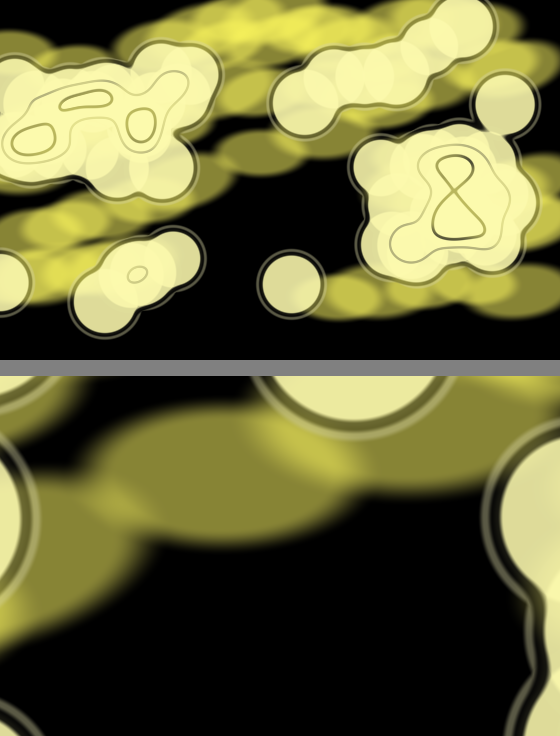
Top, the full canvas; bottom, a detail of the centre.
Reproduce this background procedurally as a WebGL 1 fragment shader.

```glsl
precision highp float;

uniform vec2 u_resolution;

const int MAX_SPOTS = 24;
const float RIM = 0.013;

struct Lens {
  float clear;   // light let through by the discs
  float halo;    // light let through by the outer rims
  float edge;    // smooth union distance
  float energy;  // summed falloff, used for inner contours
  vec2 slope;    // gradient of energy
};

float hash(float n) {
  return fract(sin(n * 12.9898) * 43758.5453);
}

vec2 hash2(float n) {
  return vec2(hash(n), hash(n + 37.7));
}

float smoothMin(float a, float b, float k) {
  float h = max(k - abs(a - b), 0.0) / k;
  return min(a, b) - h * h * k * 0.25;
}

float fill(float d, float blur) {
  return 1.0 - smoothstep(-blur, blur, d);
}

float stroke(float d, float width) {
  return 1.0 - smoothstep(width * 0.3, width, abs(d));
}

// Jittered position along the segment a-b
vec2 spot(float i, float count, vec2 a, vec2 b, vec2 spread, float seed) {
  vec2 jitter = hash2(seed + i * 1.37) * 2.0 - 1.0;
  return mix(a, b, i / max(count - 1.0, 1.0)) + jitter * spread;
}

// Light remaining after a band of soft tilted ellipses
float softBand(vec2 p, vec2 a, vec2 b, vec2 spread, float count, float seed) {
  float clear = 1.0;
  for (int n = 0; n < MAX_SPOTS; n++) {
    float i = float(n);
    if (i >= count) break;
    vec2 q = p - spot(i, count, a, b, spread, seed);
    float tilt = mix(-0.1, 0.35, hash(seed + i * 2.71));
    float c = cos(tilt), s = sin(tilt);
    q = vec2(c * q.x + s * q.y, c * q.y - s * q.x);
    float size = mix(0.9, 1.2, hash(seed + i * 3.19));
    float r = length(q / (vec2(0.135, 0.068) * size));
    clear *= 1.0 - 0.54 * (1.0 - smoothstep(0.76, 1.14, r));
  }
  return clear;
}

// Adds a cluster of translucent discs
void addDiscs(inout Lens lens, vec2 p, vec2 a, vec2 b, vec2 spread, float count, float seed) {
  for (int n = 0; n < MAX_SPOTS; n++) {
    float i = float(n);
    if (i >= count) break;
    vec2 q = p - spot(i, count, a, b, spread, seed);
    float radius = mix(0.092, 0.108, hash(seed + i * 4.53));
    float d = length(q) - radius;
    lens.clear *= 1.0 - 0.81 * fill(d + RIM, 0.003);
    lens.halo *= 1.0 - 0.42 * fill(d, 0.003);
    lens.edge = smoothMin(lens.edge, d + RIM, 0.025);
    float g = exp(-2.0 * dot(q, q) / (radius * radius));
    lens.energy += g;
    lens.slope -= 4.0 * g * q / (radius * radius);
  }
}

float contour(Lens lens, float level, float width) {
  return stroke((lens.energy - level) / max(length(lens.slope), 3.0), width);
}

void main() {
  vec2 p = gl_FragCoord.xy / u_resolution.y;

  // Blurred yellow backdrop
  float clear = softBand(p, vec2(0.45, 0.93), vec2(1.42, 0.87), vec2(0.04, 0.07), 15.0, 3.0);
  clear *= softBand(p, vec2(0.60, 0.76), vec2(1.15, 0.75), vec2(0.03, 0.03), 5.0, 11.0);
  clear *= softBand(p, vec2(0.73, 0.58), vec2(1.08, 0.70), vec2(0.01), 3.0, 17.0);
  clear *= softBand(p, vec2(0.04, 0.86), vec2(0.20, 0.82), vec2(0.01), 2.0, 23.0);
  clear *= softBand(p, vec2(0.02, 0.62), vec2(0.46, 0.62), vec2(0.03, 0.11), 10.0, 29.0);
  clear *= softBand(p, vec2(0.10, 0.37), vec2(0.50, 0.49), vec2(0.03, 0.03), 5.0, 31.0);
  clear *= softBand(p, vec2(0.06, 0.22), vec2(0.33, 0.25), vec2(0.02, 0.04), 4.0, 41.0);
  clear *= softBand(p, vec2(1.14, 0.48), vec2(1.50, 0.47), vec2(0.03, 0.11), 9.0, 47.0);
  clear *= softBand(p, vec2(0.95, 0.20), vec2(1.43, 0.22), vec2(0.02, 0.03), 5.0, 53.0);
  float glow = 1.0 - clear;
  vec3 backdrop = mix(vec3(0.98, 0.95, 0.42), vec3(0.98, 0.96, 0.36), glow) * glow;

  // Pale disc clusters
  Lens lens = Lens(1.0, 1.0, 1.0, 0.0, vec2(0.0));
  addDiscs(lens, p, vec2(0.02, 0.64), vec2(0.47, 0.66), vec2(0.03, 0.13), 20.0, 61.0);
  addDiscs(lens, p, vec2(0.45, 0.79), vec2(0.53, 0.80), vec2(0.01), 2.0, 67.0);
  addDiscs(lens, p, vec2(0.83, 0.71), vec2(1.30, 0.88), vec2(0.02, 0.05), 6.0, 71.0);
  addDiscs(lens, p, vec2(1.08, 0.42), vec2(1.40, 0.43), vec2(0.03, 0.14), 18.0, 79.0);
  addDiscs(lens, p, vec2(1.28, 0.58), vec2(1.40, 0.71), vec2(0.01), 2.0, 83.0);
  addDiscs(lens, p, vec2(0.28, 0.18), vec2(0.48, 0.29), vec2(0.02), 4.0, 89.0);
  addDiscs(lens, p, vec2(0.00, 0.215), vec2(0.81, 0.21), vec2(0.0), 2.0, 97.0);

  // Rims, bodies, then outlines
  float inside = fill(lens.edge, 0.003);
  float body = max(1.0 - lens.clear, 0.7 * inside);
  vec3 color = mix(backdrop, vec3(0.84, 0.83, 0.64), min(1.0 - lens.halo, 0.45));
  color = mix(color, vec3(0.99, 0.98, 0.68), body);
  vec3 ink = backdrop * 0.68;
  color = mix(color, ink, 0.9 * stroke(lens.edge, 0.008));
  float veins = max(contour(lens, 2.7, 0.006), 0.4 * contour(lens, 1.9, 0.005));
  color = mix(color, ink, 0.7 * veins * inside);

  gl_FragColor = vec4(color, 1.0);
}
```
